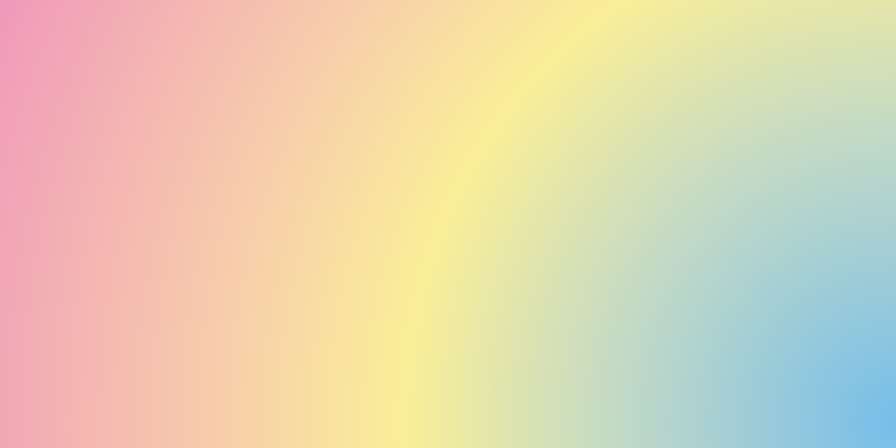
Write a Shadertoy shader that draws this background.

```glsl
// A soft pastel backdrop: one large radial sweep rising from the lower right,
// running from sky blue through sage, yellow and peach to pink.
// Distance from the glow centre is mapped through a piecewise colour ramp.

const vec3 SKY    = vec3(0.460, 0.745, 0.920);
const vec3 SAGE   = vec3(0.765, 0.853, 0.775);
const vec3 YELLOW = vec3(0.980, 0.935, 0.595);
const vec3 PEACH  = vec3(0.970, 0.810, 0.670);
const vec3 PINK   = vec3(0.940, 0.600, 0.730);

// Position of t between two stops, held to 0..1
float between(float start, float end, float t) {
    return clamp((t - start) / (end - start), 0.0, 1.0);
}

// Stretched distance from the glow centre, 1.0 at the given radius
float radialSweep(vec2 p, vec2 center, vec2 stretch, float radius) {
    return length((p - center) * stretch) / radius;
}

// Colour ramp from the blue core to the pink rim
vec3 pastelRamp(float t) {
    vec3 color = mix(SKY, SAGE, between(0.0, 0.285, t));
    color = mix(color, YELLOW, between(0.285, 0.5, t));
    color = mix(color, PEACH, between(0.5, 0.68, t));
    return mix(color, PINK, between(0.68, 1.0, t));
}

void mainImage(out vec4 fragColor, in vec2 fragCoord) {
    // Canvas units: height is 1, the glow sits on the right edge
    vec2 p = fragCoord / iResolution.y;
    float aspect = iResolution.x / iResolution.y;
    vec2 glowCenter = vec2(aspect, 0.057);

    float t = radialSweep(p, glowCenter, vec2(2.0 / aspect, 0.97), 2.2);
    fragColor = vec4(pastelRamp(t), 1.0);
}
```
